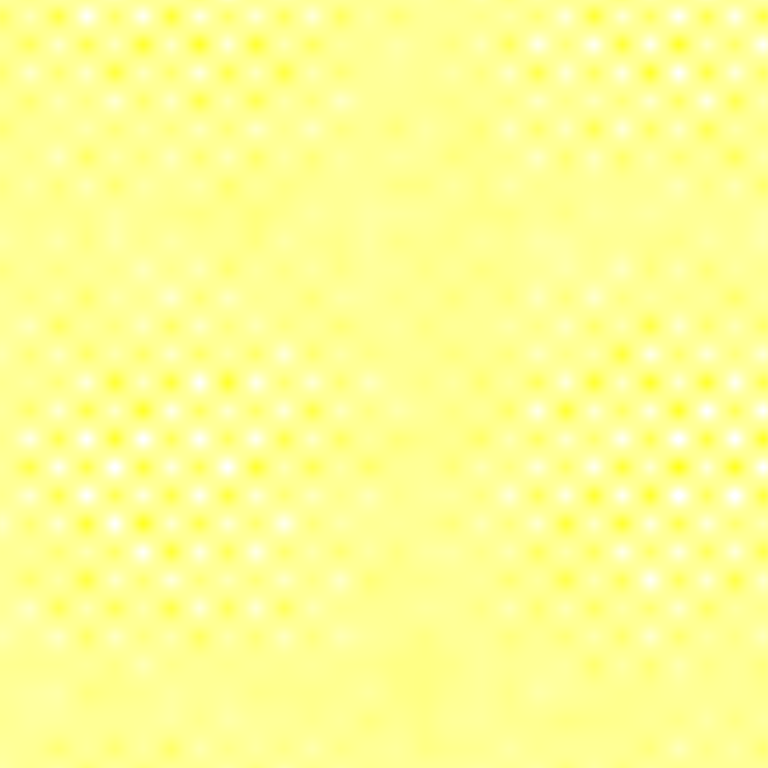
Give the GLSL for this background, as a WebGL 1 fragment shader.

```glsl
precision highp float;
// Pale yellow field of soft light and deep dots on a square lattice.
// Each node alternates in sign under a broad sine envelope, with a little
// random drift; blended nodes are sharpened into the blue channel.

uniform vec2 u_resolution;

#define PITCH 0.0367
#define FIRST_NODE vec2(0.003, 0.0245)
#define ENVELOPE_ZERO vec2(0.553, 0.082)
#define ENVELOPE_HALF_WAVE vec2(0.645, 0.621)
#define BASE_BLUE 0.585
#define DOT_STRENGTH 0.38
#define DRIFT 0.24
#define SWING_RANGE 0.4
#define SHARPNESS 1.4
#define ROUNDNESS 0.5

const float PI = 3.14159;

float hash(vec2 p) {
    return fract(sin(dot(p, vec2(12.99, 78.23))) * 4375.85);
}

// Signed swing away from the base blue at one lattice node
float nodeSwing(vec2 node) {
    vec2 place = FIRST_NODE + node * PITCH;
    vec2 wave = sin(PI * (place - ENVELOPE_ZERO) / ENVELOPE_HALF_WAVE);
    float checker = 1.0 - 2.0 * mod(node.x + node.y, 2.0);
    float drift = (hash(node + 3.0) - 0.5) * DRIFT;
    return drift - DOT_STRENGTH * checker * wave.x * wave.y;
}

// Blend of the four surrounding nodes, between linear and smooth
float latticeSwing(vec2 p) {
    vec2 cell = floor(p);
    vec2 local = p - cell;
    vec2 blend = mix(local, smoothstep(0.0, 1.0, local), ROUNDNESS);
    float low = mix(nodeSwing(cell), nodeSwing(cell + vec2(1.0, 0.0)), blend.x);
    float high = mix(nodeSwing(cell + vec2(0.0, 1.0)), nodeSwing(cell + 1.0), blend.x);
    return mix(low, high, blend.y);
}

void main() {
    vec2 uv = gl_FragCoord.xy / u_resolution;
    float swing = latticeSwing((uv - FIRST_NODE) / PITCH) / SWING_RANGE;

    // Narrow the dots and calm the gaps between them
    float sharpened = sign(swing) * pow(abs(swing) + 0.0001, SHARPNESS);
    float blue = BASE_BLUE + SWING_RANGE * sharpened;
    gl_FragColor = vec4(1.0, 1.0, clamp(blue, 0.0, 1.0), 1.0);
}
```
